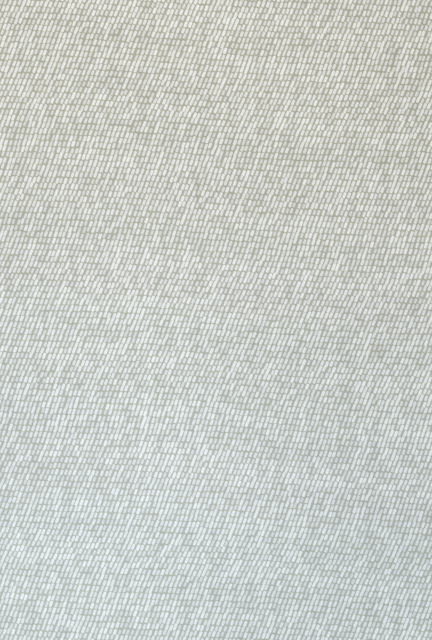
Write a Shadertoy shader that draws this texture.

```glsl
// Pale woven cloth: staggered rows of short, steep stitches under soft, cooling light.

float hash(vec2 p) {
    p = fract(p * vec2(0.1031, 0.1137));
    p += dot(p, p.yx + 33.33);
    return fract((p.x + p.y) * p.x * 97.0);
}

float segmentDistance(vec2 p, vec2 halfAxis) {
    float t = clamp(dot(p, halfAxis) / dot(halfAxis, halfAxis), -1.0, 1.0);
    return length(p - t * halfAxis);
}

// Thread coverage in x, brightness of the topmost thread in y
vec2 weave(vec2 uv, float pixel) {
    // About 96 stitches across and 106 rows down, rows falling slightly rightwards
    vec2 grid = uv * vec2(142.0, 106.0);
    grid.y += 5.0 * uv.x + 0.2 * sin(uv.x * 11.0 + uv.y * 4.0);
    grid.x += 0.25 * sin(uv.y * 17.0 + uv.x * 3.0);
    vec2 result = vec2(0.0, 0.5);
    for (int j = -1; j <= 1; j++) {
        float row = floor(grid.y) + float(j);
        // Half-step stagger, with a small sway that turns the diagonals into diamonds
        float shift = 0.5 * mod(row, 2.0) + 0.22 * sin(row * 0.42);
        float column = floor(grid.x - shift);
        for (int i = -1; i <= 1; i++) {
            vec2 id = vec2(column + float(i), row);
            float tone = hash(id + 19.0);
            vec2 center = id + 0.5 + vec2(shift, 0.0);
            center += 0.22 * (vec2(hash(id + 41.0), hash(id + 73.0)) - 0.5);
            vec2 offset = (grid - center) * vec2(1.0, 1.34);
            // A few stitches run long and join the row above
            float stretch = 0.85 + 0.3 * tone + 0.5 * step(0.86, hash(id + 5.0));
            vec2 halfAxis = vec2(0.13, 0.32) * stretch;
            float d = segmentDistance(offset, halfAxis);
            float radius = 0.27 + 0.07 * tone;
            float cover = 1.0 - smoothstep(radius - pixel, radius + pixel, d);
            if (cover > result.x) result = vec2(cover, tone);
        }
    }
    return result;
}

void mainImage(out vec4 fragColor, in vec2 fragCoord) {
    vec2 uv = fragCoord / iResolution.y;
    vec2 st = fragCoord / iResolution.xy;
    vec2 stitch = weave(uv, max(130.0 / iResolution.y, 0.14));

    // Warm at the top, cool towards the bottom
    float warmth = smoothstep(0.1, 1.0, st.y + 0.08 * st.x);
    vec3 gap = mix(vec3(0.69, 0.72, 0.69), vec3(0.68, 0.68, 0.61), warmth);
    vec3 thread = mix(vec3(0.86, 0.89, 0.91), vec3(0.88, 0.88, 0.87), warmth);
    thread += 0.07 * (stitch.y - 0.5);
    vec3 color = mix(gap, thread, stitch.x);

    // Faint crossing diagonals and uneven wear
    float bands = sin(uv.x * 70.0 + uv.y * 38.0) * sin(uv.x * 61.0 - uv.y * 43.0);
    float wear = sin(uv.x * 9.0 + 2.0 * sin(uv.y * 6.0)) * sin(uv.y * 13.0 + uv.x * 5.0);
    color += 0.012 * bands + 0.008 * wear;

    // Soft light from the lower left, dimmer at the lower right corner
    color += 0.02 * exp(-6.0 * dot(st - vec2(0.25, 0.25), st - vec2(0.25, 0.25)));
    color -= 0.03 * smoothstep(0.6, 1.3, st.x + 0.4 * (1.0 - st.y));
    color += 0.012 * (hash(floor(uv * 512.0)) - 0.5);
    fragColor = vec4(clamp(color, 0.0, 1.0), 1.0);
}
```
